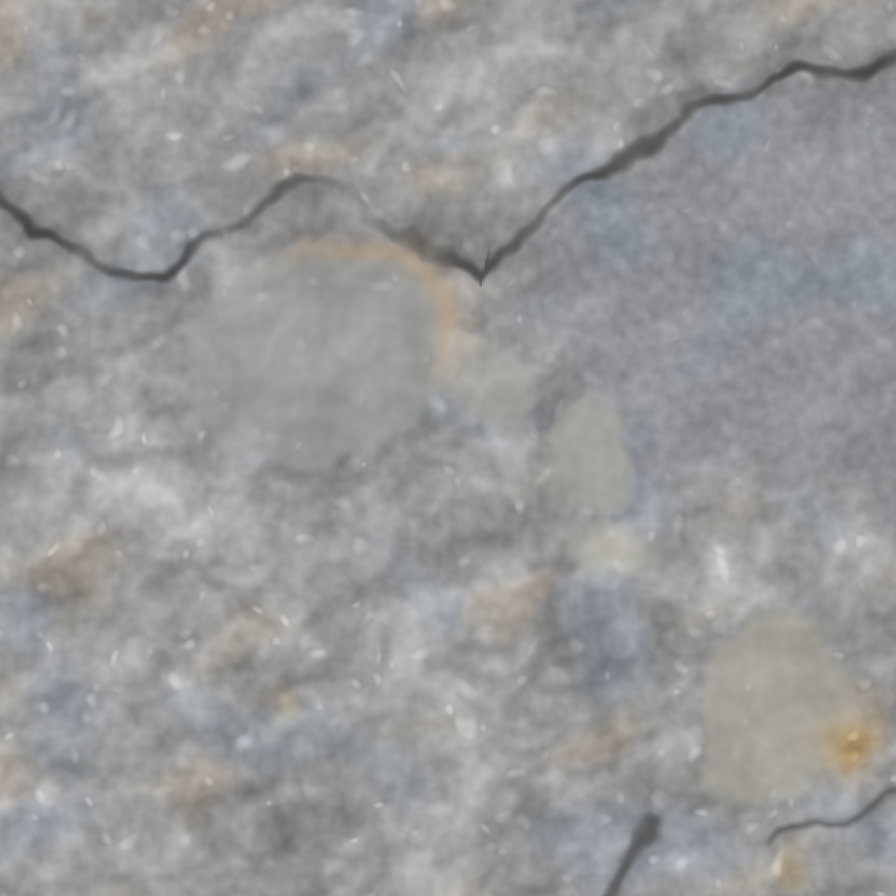
This texture is drawn by a Shadertoy shader. Its source:

```glsl
float hash(vec2 cell) {
    vec3 q = fract(vec3(cell.xyx) * vec3(0.1031, 0.103, 0.0973));
    q += dot(q, q.yzx + 33.33);
    return fract((q.x + q.y) * q.z);
}

vec2 gradient(vec2 cell) {
    float angle = 6.2832 * hash(cell);
    return vec2(cos(angle), sin(angle));
}

float noise(vec2 p) {
    vec2 i = floor(p), f = fract(p);
    vec2 u = f * f * f * (f * (f * 6.0 - 15.0) + 10.0);
    vec2 e = vec2(0, 1);
    float low = mix(dot(gradient(i), f), dot(gradient(i + e.yx), f - e.yx), u.x);
    float high = mix(dot(gradient(i + e), f - e), dot(gradient(i + 1.0), f - 1.0), u.x);
    return mix(low, high, u.y);
}

mat2 rotate(float a) {
    return mat2(cos(a), -sin(a), sin(a), cos(a));
}

// Pale mineral grains scattered over a jittered grid
float grains(vec2 p, float density) {
    vec2 cell = floor(p);
    float light = 0.0;
    for (int k = 0; k < 9; k++) {
        vec2 c = cell + vec2(k % 3, k / 3) - 1.0;
        vec2 centre = c + vec2(hash(c + 11.0), hash(c + 47.0));
        float radius = mix(0.2, 0.5, hash(c + 83.0));
        float present = step(hash(c + 5.0), density);
        float bright = mix(0.4, 1.0, hash(c + 29.0));
        light = max(light, present * bright * smoothstep(radius, radius * 0.2, length(p - centre)));
    }
    return light;
}

// Approximate signed distance to a rounded stone
float stone(vec2 p, vec2 centre, vec2 radius, float angle) {
    vec2 q = rotate(angle) * (p - centre) / radius;
    return (pow(dot(q * q, q * q) + q.x * q.x * q.y * q.y, 0.25) - 1.0) * min(radius.x, radius.y);
}

float segment(vec2 p, vec2 a, vec2 b) {
    vec2 d = b - a;
    return length(p - a - d * clamp(dot(p - a, d) / dot(d, d), 0.0, 1.0));
}

// Height of the main crack: a wave on the left, a rising arc on the right
float crackHeight(float x) {
    float wave = 0.742 + 0.05 * cos((x - 0.35) * 15.7);
    float arc = 0.70 + 0.28 * (1.0 - exp(-4.0 * (x - 0.54)));
    return x < 0.54 ? wave : arc;
}

float spot(vec2 p, vec2 centre, float radius) {
    vec2 d = (p - centre) / radius;
    return exp(-dot(d, d));
}

void mainImage(out vec4 fragColor, in vec2 fragCoord) {
    vec2 p = fragCoord / iResolution.xy;
    vec2 warp = vec2(noise(p * 13.0 + 3.0), noise(p * 13.0 + 37.0));
    vec2 w = p + warp * 0.025 + 0.007 * vec2(noise(p * 42.0), noise(p * 42.0 + 61.0));

    // Smooth slab on the right, below the crack
    float height = crackHeight(w.x);
    float slab = smoothstep(0.0, 0.03, height - w.y) * smoothstep(0.53, 0.66, w.x + 0.3 * (w.y - 0.65))
               * smoothstep(0.40, 0.50, w.y);

    // Mottled matrix, drawn out along the bedding
    vec2 bed = rotate(0.45) * w * vec2(1.0, 1.0);
    float tone = 0.09 * noise(bed * vec2(5.0, 8.0)) + 0.12 * noise(bed * vec2(12.0, 19.0) + 9.0)
               + 0.10 * noise(bed * vec2(27.0, 38.0) + 21.0);
    tone *= mix(1.0, 0.45, slab);
    tone += 0.06 * noise(p * 64.0 + 70.0) + 0.025 * noise(p * 120.0);
    vec3 color = mix(vec3(0.597, 0.597, 0.595), vec3(0.565, 0.57, 0.585), slab);

    // Pale streak and cool or rusty tints
    float streak = segment(w, vec2(-0.02, 0.53), vec2(0.27, 0.39));
    tone += 0.065 * exp(-streak * streak * 1100.0);
    color += vec3(-0.02, 0.0, 0.025) * smoothstep(0.05, 0.4, noise(p * 8.0 + 53.0));
    color += vec3(0.04, 0.012, -0.02) * smoothstep(0.12, 0.45, noise(bed * vec2(6.0, 11.0) + 91.0)) * (1.0 - slab);

    // Embedded stones: large slab, tan pebble and small pale ones
    float big = stone(w, vec2(0.36, 0.61), vec2(0.155, 0.115), 0.35);
    float tan1 = stone(w, vec2(0.865, 0.21), vec2(0.075, 0.105), -0.2);
    float small = min(stone(w, vec2(0.66, 0.49), vec2(0.05, 0.055), 0.0),
                      stone(w, vec2(0.545, 0.57), vec2(0.035, 0.055), 0.6));
    float pale = stone(w, vec2(0.685, 0.385), vec2(0.045, 0.028), 0.3);
    float nearest = min(min(big, tan1), min(small, pale));
    float inside = smoothstep(0.008, -0.008, nearest);
    tone = mix(tone, tone * 0.45, inside);
    tone -= 0.04 * exp(-pow((nearest - 0.014) / 0.012, 2.0)) * smoothstep(-0.1, 0.2, noise(p * 10.0 + 17.0));
    color = mix(color, vec3(0.605, 0.61, 0.60), smoothstep(0.008, -0.008, big));
    color = mix(color, vec3(0.645, 0.635, 0.605), smoothstep(0.008, -0.008, tan1));
    color = mix(color, vec3(0.635, 0.63, 0.615), smoothstep(0.012, -0.012, small));
    color = mix(color, vec3(0.70, 0.69, 0.665), smoothstep(0.015, -0.015, pale));

    // Rusty rim and stains
    float rim = exp(-pow((big + 0.006) / 0.014, 2.0)) * smoothstep(0.02, 0.12, dot(p - vec2(0.36, 0.61), vec2(0.6, 0.8)));
    float rust = spot(w, vec2(0.945, 0.175), 0.03) + 0.6 * spot(w, vec2(0.89, 0.03), 0.02)
               + 0.5 * spot(w, vec2(0.32, 0.21), 0.025);
    color += vec3(0.085, 0.025, -0.03) * rim + vec3(0.08, 0.0, -0.13) * rust;

    // Grains, large and small
    tone += 0.07 * grains(w * 13.0, 0.28) * (1.0 - 0.7 * max(slab, inside));
    tone += 0.11 * grains(w * 38.0 + 7.0, 0.2) * (1.0 - 0.55 * max(slab, inside));
    color += tone;

    // Cracks, with soft shade around a dark core
    float slope = (crackHeight(w.x + 0.004) - crackHeight(w.x - 0.004)) / 0.008;
    float crack = abs(w.y - height) / sqrt(1.0 + slope * slope);
    float strength = 0.62 + 0.8 * noise(vec2(p.x * 14.0, 4.0));
    strength *= 1.0 - 0.6 * spot(vec2(p.x, 0.0), vec2(0.38, 0.0), 0.1);
    float side = min(segment(w, vec2(0.67, -0.01), vec2(0.735, 0.09)),
                     segment(w, vec2(0.86, 0.06), vec2(1.02, 0.115)) + 0.006);
    float core = max(strength * smoothstep(0.011, 0.001, crack), 0.6 * smoothstep(0.016, 0.002, side));
    float shade = max(strength * exp(-crack * 45.0), 0.6 * exp(-side * 50.0));
    color *= 1.0 - 0.16 * shade;
    color = mix(color, vec3(0.25, 0.25, 0.24), clamp(core, 0.0, 0.85));

    fragColor = vec4(clamp(color, 0.0, 1.0), 1.0);
}
```
